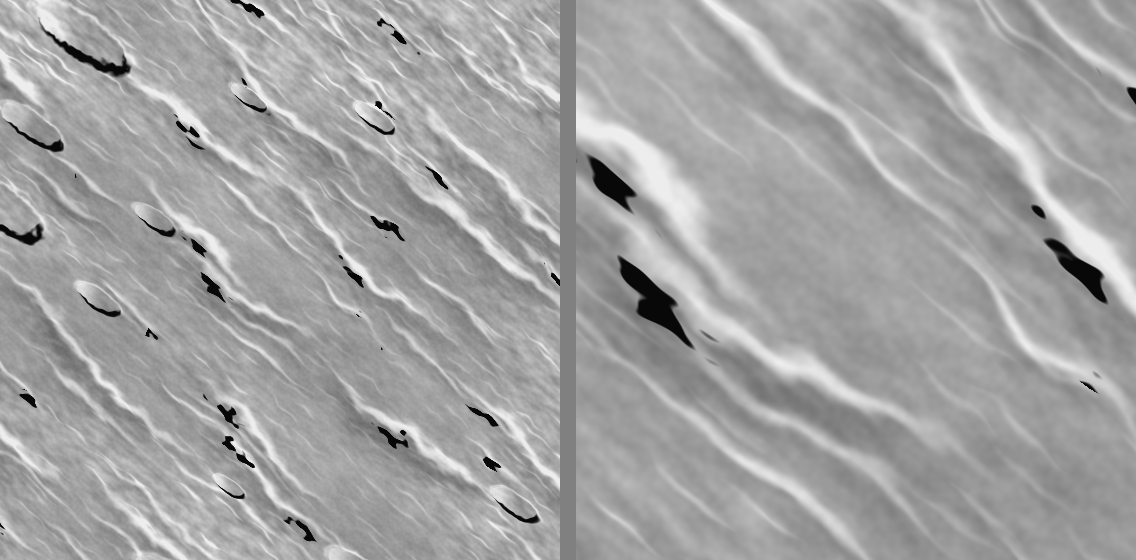
Left: the whole. Right: its middle third, enlarged.
Reproduce this texture procedurally as a WebGL 2 fragment shader.

```glsl
#version 300 es
precision highp float;
uniform vec2 u_resolution;
out vec4 fragColor;

// Tones
const float BASE_TONE = 0.615;
const float INK_TONE = 0.03;
const float MAX_TONE = 0.93;
const float RIDGE_GAIN = 0.30;
const float SHADE_GAIN = 0.13;
const float FLECK_GAIN = 0.24;

// Layout, in canvas heights
const float GRAIN_ANGLE = -0.72;
const float CRATER_TILT = 0.09;
const float CRATER_ASPECT = 0.36;
const vec2 CRATER_CELL = vec2(0.34, 0.22);
const vec2 RIDGE_CELL = vec2(0.42, 0.15);
const vec2 SPUR_CELL = vec2(0.20, 0.08);
const vec2 FLECK_CELL = vec2(0.075, 0.028);

vec4 hash4(vec2 p) {
    vec4 h = fract(p.xyxy * vec4(0.1031, 0.1030, 0.0973, 0.1099));
    h += dot(h, h.wzxy + 33.33);
    return fract((h.xxyz + h.yzzw) * h.zywx);
}

float cornerSlope(vec2 cell, vec2 offset) {
    float angle = 6.2832 * hash4(cell).x;
    return dot(vec2(cos(angle), sin(angle)), offset);
}

float gradientNoise(vec2 p) {
    vec2 i = floor(p), f = p - i;
    vec2 u = f * f * f * (f * (f * 6.0 - 15.0) + 10.0);
    vec2 e = vec2(1.0, 0.0);
    return 1.4 * mix(
        mix(cornerSlope(i, f), cornerSlope(i + e, f - e), u.x),
        mix(cornerSlope(i + e.yx, f - e.yx), cornerSlope(i + 1.0, f - 1.0), u.x), u.y);
}

mat2 rotation(float angle) {
    float c = cos(angle), s = sin(angle);
    return mat2(c, -s, s, c);
}

// Tapered crests: x = lit crest, y = soft shade beside it, z = ragged black hollow
vec3 ridges(vec2 p, vec2 cell, float width, float keep, float seed) {
    vec3 sum = vec3(0.0);
    float ragged = gradientNoise(p * vec2(45.0, 110.0) + seed);
    float bend = 0.11 * cell.y * gradientNoise(vec2(p.x * 2.2 / cell.x, p.y * 0.7 / cell.y) + seed)
               + 0.5 * width * gradientNoise(p * vec2(24.0, 40.0) + seed);
    for (int y = -1; y <= 1; y++)
    for (int x = -1; x <= 1; x++) {
        vec2 id = floor(p / cell) + vec2(x, y);
        vec4 r = hash4(id + seed);
        if (r.x > keep) continue;
        vec2 d = p - (id + 0.1 + 0.8 * r.yz) * cell;
        float halfLength = cell.x * mix(0.45, 0.9, r.w);
        d.y += 2.0 * bend + 0.12 * (r.y - 0.5) * d.x;
        float taper = 1.0 - smoothstep(0.15, 1.0, abs(d.x) / halfLength);
        float w = width * (0.35 + 0.65 * taper) * (1.0 + 0.5 * ragged);
        float across = d.y / w;
        sum.x = max(sum.x, taper * exp(-across * across));
        sum.y = max(sum.y, taper * (1.0 - smoothstep(-1.5, 0.0, across))
                         * (1.0 - smoothstep(1.5, 7.0, -across)));
        vec2 hollow = (d - vec2((r.z - 0.4) * halfLength, -1.9 * width)) / vec2(0.038, 0.009);
        float blob = 0.40 - 0.5 * length(hollow) + 0.55 * ragged;
        sum.z = max(sum.z, step(r.w, 0.7) * smoothstep(0.0, 0.14, blob));
    }
    return sum;
}

// Slanted bowls: x = light added, y = black crescent, z = floor coverage
vec3 craters(vec2 p) {
    vec3 sum = vec3(0.0);
    float wobble = 0.10 * gradientNoise(p * 38.0) + 0.05 * gradientNoise(p * 95.0);
    for (int y = -1; y <= 1; y++)
    for (int x = -1; x <= 1; x++) {
        vec2 id = floor(p / CRATER_CELL) + vec2(x, y);
        vec4 r = hash4(id + 71.0);
        if (r.x > 0.8) continue;
        vec2 d = p - (id + 0.2 + 0.6 * r.yz) * CRATER_CELL;
        float radius = mix(0.032, 0.112, r.w * r.w);
        vec2 e = rotation(CRATER_TILT) * d / (radius * vec2(1.0, CRATER_ASPECT));
        float dist = length(e) + wobble;
        float inside = 1.0 - smoothstep(0.90, 1.02, dist);
        float litWall = inside * (1.0 - smoothstep(-0.95, 0.25, e.x + 0.3 * e.y));
        float rim = exp(-pow((dist - 1.04) / 0.09, 2.0)) * smoothstep(-0.5, 0.5, e.y - 0.4 * e.x);
        float inner = length(e - vec2(-0.24, 0.32)) + 1.8 * wobble;
        sum.x += 0.27 * litWall + 0.20 * rim - 0.05 * inside;
        sum.y = max(sum.y, inside * smoothstep(1.0, 1.12, inner));
        sum.z = max(sum.z, inside);
    }
    return sum;
}

void main() {
    vec2 uv = gl_FragCoord.xy / u_resolution.y;
    vec2 p = rotation(GRAIN_ANGLE) * uv + 3.0;

    // Broad patches and rugged ground, strongest toward the top
    float patches = gradientNoise(p * vec2(2.3, 6.0));
    float mottling = gradientNoise(p * vec2(7.0, 17.0) + 9.0);
    float rugged = smoothstep(-0.25, 0.65, gradientNoise(p * vec2(2.0, 4.5) + 31.0)
                 + 0.75 * smoothstep(0.55, 1.0, uv.y));

    // Streaks along the grain
    float streaks = gradientNoise(p * vec2(17.0, 52.0));
    float fine = gradientNoise(p * vec2(48.0, 125.0));
    float grit = gradientNoise(uv * 170.0);

    vec3 crest = ridges(p, RIDGE_CELL, 0.0095, 0.75, 13.0);
    vec3 spur = ridges(p, SPUR_CELL, 0.0048, 0.45, 47.0);
    vec3 fleck = ridges(p, FLECK_CELL, 0.0026, 0.50, 83.0);
    vec3 bowl = craters(p);
    float open = 1.0 - bowl.z;

    float tone = BASE_TONE + 0.055 * patches + 0.045 * mottling + 0.055 * rugged;
    tone += mix(0.04, 0.13, rugged) * streaks + mix(0.035, 0.09, rugged) * fine + 0.022 * grit;
    tone += open * RIDGE_GAIN * max(crest.x, 0.75 * spur.x);
    tone -= open * SHADE_GAIN * max(crest.y, 0.6 * spur.y);
    tone += open * FLECK_GAIN * fleck.x * mix(0.35, 1.0, rugged);
    tone += bowl.x;

    float ink = max(bowl.y, open * max(crest.z, spur.z * step(0.1, mottling + 0.2 * rugged)));
    tone = mix(clamp(tone, 0.3, MAX_TONE), INK_TONE, ink);
    fragColor = vec4(vec3(tone), 1.0);
}
```
